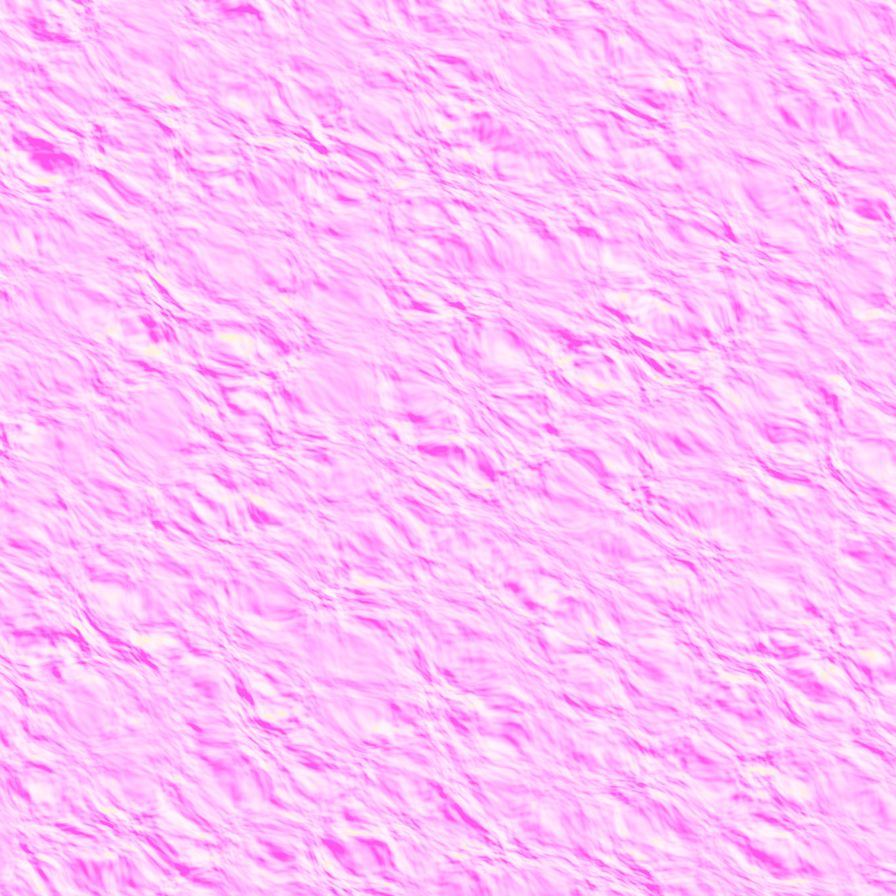
Give the GLSL for this texture map, as a Shadertoy shader.

```glsl
const float TAU = 6.2831853;

float hash(vec2 p) {
    return fract(sin(dot(p, vec2(127.1, 311.7))) * 43758.5453);
}

vec2 randomDirection(vec2 cell) {
    float angle = TAU * hash(cell);
    return vec2(cos(angle), sin(angle));
}

mat2 rotation(float angle) {
    float c = cos(angle), s = sin(angle);
    return mat2(c, s, -s, c);
}

// Gradient noise: value in x, analytic slope in yz
vec3 noiseWithSlope(vec2 p) {
    vec2 cell = floor(p), f = p - cell;
    vec2 u = f * f * f * (f * (f * 6.0 - 15.0) + 10.0);
    vec2 du = 30.0 * f * f * (f * (f - 2.0) + 1.0);
    vec2 e = vec2(1.0, 0.0);

    vec2 ga = randomDirection(cell);
    vec2 gb = randomDirection(cell + e.xy);
    vec2 gc = randomDirection(cell + e.yx);
    vec2 gd = randomDirection(cell + e.xx);
    float a = dot(ga, f);
    float b = dot(gb, f - e.xy);
    float c = dot(gc, f - e.yx);
    float d = dot(gd, f - e.xx);

    float twist = a - b - c + d;
    float value = a + u.x * (b - a) + u.y * (c - a) + u.x * u.y * twist;
    vec2 slope = ga + u.x * (gb - ga) + u.y * (gc - ga)
               + u.x * u.y * (ga - gb - gc + gd)
               + du * (u.yx * twist + vec2(b, c) - a);
    return vec3(value, slope);
}

// Slope of the rough plaster, scaled to about unit deviation
vec2 plasterSlope(vec2 p, float frequency) {
    vec2 slope = vec2(0.0);
    vec4 weights = vec4(0.45, 0.65, 0.52, 0.32);
    mat2 turn = rotation(0.6);
    for (int i = 0; i < 4; i++) {
        vec2 q = turn * p * frequency + 17.3 * float(i);
        slope += weights[i] * (noiseWithSlope(q).yz * turn);
        turn = rotation(1.1) * turn;
        frequency *= 1.85;
    }
    return slope / 0.7;
}

// Magenta shadows, pink flats, near-white lit faces with cream edges
vec3 plasterColor(float light, float side) {
    float z = clamp(light, -2.4, 2.8);
    float green = 0.76 + 0.125 * z - 0.02 * z * z;
    float shadow = 1.0 - smoothstep(-2.4, -0.8, z);
    float cream = smoothstep(0.9, 2.2, z) * smoothstep(0.0, 1.5, side);
    float blue = 0.985 - 0.05 * shadow - 0.11 * cream;
    return vec3(1.0, green, blue);
}

void mainImage(out vec4 fragColor, in vec2 fragCoord) {
    vec2 uv = fragCoord / iResolution.y;

    // Bend the grain so that streaks wander
    uv += 0.007 * noiseWithSlope(uv * 13.0 + 5.2).yz;

    // Frame along and across the streaks, stretched lengthwise
    vec2 p = vec2(dot(uv, vec2(0.83, -0.55)), dot(uv, vec2(0.55, 0.83)));
    vec2 slope = plasterSlope(p * vec2(0.68, 1.0), 30.0);

    // Calm and rough patches
    float patches = noiseWithSlope(uv * 9.0).x + 0.7 * noiseWithSlope(uv * 21.0 + 3.7).x;
    slope *= clamp(0.97 + 0.9 * patches, 0.4, 1.5);

    fragColor = vec4(plasterColor(slope.y, -slope.x), 1.0);
}
```
